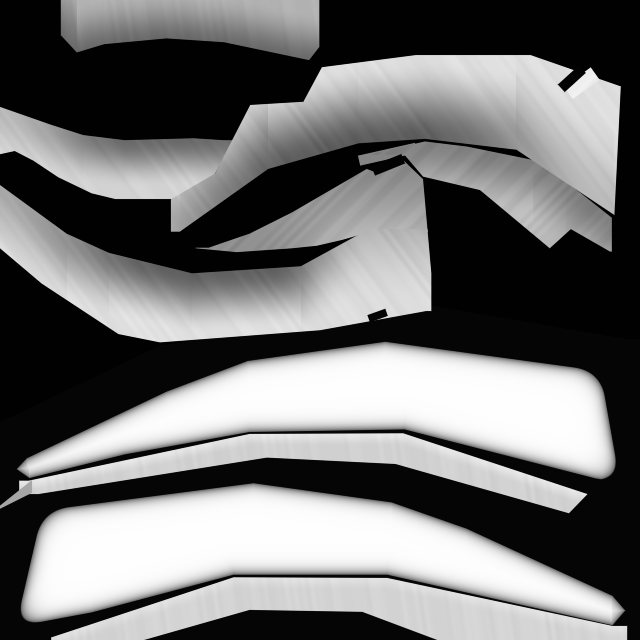
Write a three.js fragment shader that draws this texture map.

```glsl
// Grey texture atlas: curved shaded bands, two glowing white panels, thin strips.
// Each piece lies between two bent lines, is trimmed by straight cuts,
// then shaded by depth below an edge and brushed with fine streaks.
varying vec2 vUv;

float hash(float n) { return fract(sin(n * 12.9898) * 43758.5453); }

// Fine brush marks at right angles to dir
float streaks(vec2 p, vec2 dir) {
  float u = dot(p, dir) * 150.;
  return mix(hash(floor(u)), hash(floor(u) + 1.), smoothstep(0., 1., fract(u))) - .5;
}

// Height and slope gained along one leg of a bent line
vec2 leg(float x, vec2 a, vec2 b) {
  float slope = (b.y - a.y) / (b.x - a.x);
  return slope * vec2(clamp(x, a.x, b.x) - a.x, step(a.x, x) * (1. - step(b.x, x)));
}

vec2 bend(float x, vec4 a, vec4 b) {
  return vec2(a.y, 0.) + leg(x, a.xy, a.zw) + leg(x, a.zw, b.xy) + leg(x, b.xy, b.zw);
}

// Distance below a bent line; each vec4 holds two of its points
float below(vec2 p, vec4 a, vec4 b) {
  vec2 line = bend(p.x, a, b);
  return (line.x - p.y) / length(vec2(1., line.y));
}

float below(vec2 p, vec4 a, vec4 b, vec4 c) {
  vec2 line = bend(p.x, a, b) + leg(p.x, b.zw, c.xy) + leg(p.x, c.xy, c.zw);
  return (line.x - p.y) / length(vec2(1., line.y));
}

// Distance to the left of the line from ends.xy to ends.zw
float cut(vec2 p, vec4 ends) {
  vec2 along = normalize(ends.zw - ends.xy);
  return dot(p - ends.xy, vec2(-along.y, along.x));
}

float roundMin(float a, float b, float k) {
  float h = max(k - abs(a - b), 0.) / k;
  return min(a, b) - h * h * k * .25;
}

float bar(vec2 p, vec4 ends, float halfWidth) {
  vec2 span = ends.zw - ends.xy;
  float t = dot(p - ends.xy, normalize(span));
  return min(min(t, length(span) - t), halfWidth - abs(cut(p, ends)));
}

void paint(inout float tone, float inside, float shade) {
  tone = mix(tone, shade, smoothstep(-.001, .001, inside));
}

float glow(float inside) { return .995 - .6 * exp(-max(inside, 0.) * 130.); }

void main() {
  vec2 p = vUv;
  float x = p.x;
  float rising = streaks(p, vec2(.7, -.7)) * .06;
  float falling = streaks(p, vec2(.8, .6)) * .04;
  float upright = streaks(p, vec2(1., .15)) * .03;
  float tone = .003;

  // Faint ground
  paint(tone, below(p, vec4(0., .34, .25, .46), vec4(.67, .523, .98, .47)), .02);

  // Top left band
  float base = -below(p, vec4(.095, .945, .12, .918), vec4(.163, .931, .26, .94), vec4(.35, .934, .483, .906));
  float inside = min(min(base, cut(p, vec4(.483, .906, .5, .928))), min(x - .095, .499 - x));
  paint(tone, inside, mix(.4, .7, smoothstep(-.01, .075, base)) + upright);

  // Short left band
  float top = below(p, vec4(0., .833, .08, .805), vec4(.13, .789, .195, .781), vec4(.302, .784, .349, .781));
  base = -below(p, vec4(0., .759, .023, .764), vec4(.052, .749, .091, .723), vec4(.143, .698, .18, .689));
  inside = min(min(top, base), cut(p, vec4(.336, .729, .358, .768)));
  float dark = mix(.72, .42, smoothstep(0., .2, x));
  paint(tone, inside, mix(dark, .83, smoothstep(0., .075, top)) + falling);

  // Right hanging band with its thin tip
  top = below(p, vec4(.56, .755, .664, .779), vec4(.73, .771, .833, .75), vec4(.885, .716, .957, .659));
  base = -below(p, vec4(.632, .758, .661, .724), vec4(.75, .703, .859, .612), vec4(.892, .642, .953, .607));
  inside = min(min(top, base), min(x - .56, .956 - x));
  paint(tone, bar(p, vec4(.561, .749, .65, .769), .008), .52);
  paint(tone, inside, mix(.5, .74, smoothstep(0., .09, top)) + rising);

  // Upper arch with a slit
  top = below(p, vec4(.266, .688, .336, .729), vec4(.391, .836, .474, .841), vec4(.503, .895, .65, .914));
  base = -below(p, vec4(.281, .638, .419, .736), vec4(.56, .776, .664, .783), vec4(.807, .766, .96, .664));
  inside = min(cut(p, vec4(.97, .865, .829, .914)), cut(p, vec4(.96, .664, .97, .865)));
  inside = min(min(inside, x - .267), min(top, base));
  dark = mix(.36, .72, smoothstep(.08, .38, abs(x - .56)));
  paint(tone, inside, mix(dark, .87, smoothstep(0., .125, base)) + falling);
  paint(tone, bar(p, vec4(.888, .855, .93, .885), .012), .93 + rising);
  paint(tone, bar(p, vec4(.877, .862, .91, .892), .008), .01);

  // Inner wing
  float joined = mix(.52, .86, smoothstep(.77, .52, p.y));
  float rightEnd = min(.674 - x, cut(p, vec4(.676, .55, .661, .72)));
  top = below(p, vec4(.326, .613, .39, .635), vec4(.456, .668, .573, .736), vec4(.592, .729, .63, .75));
  base = -below(p, vec4(.306, .612, .37, .606), vec4(.456, .612, .495, .616), vec4(.534, .625, .58, .638));
  inside = min(min(top, base), cut(p, vec4(.661, .72, .63, .75)));
  inside = min(inside, min(x - .306, rightEnd));
  paint(tone, inside, mix(.55, joined, smoothstep(.4, .58, x)) + rising);
  paint(tone, bar(p, vec4(.583, .733, .63, .752), .008), .01);

  // Lower sweep, joined to the wing on the right
  top = below(p, vec4(0., .711, .104, .635), vec4(.17, .605, .3, .573), vec4(.47, .584, .576, .642));
  base = -below(p, vec4(0., .612, .065, .557), vec4(.185, .478, .25, .465), vec4(.5, .484, .666, .514));
  dark = mix(.66, .38, smoothstep(0., .25, x));
  dark = mix(dark, .88, smoothstep(0., .095, top));
  paint(tone, min(min(top, base), rightEnd), mix(dark, joined, smoothstep(.42, .58, x)) + falling);
  paint(tone, bar(p, vec4(.576, .502, .604, .512), .006), .01);

  // Thin strips
  top = below(p, vec4(.045, .249, .39, .322), vec4(.63, .323, .918, .228));
  base = -below(p, vec4(.06, .228, .417, .285), vec4(.618, .275, .889, .198));
  inside = min(min(top, base), min(x - .03, cut(p, vec4(.889, .198, .918, .228))));
  paint(tone, inside, mix(.9, .82, smoothstep(0., .02, top)) + upright);
  inside = min(cut(p, vec4(0., .205, .05, .23)), cut(p, vec4(.035, .238, 0., .21)));
  paint(tone, min(inside, .05 - x), .65);
  top = below(p, vec4(.08, .004, .365, .098), vec4(.605, .097, .957, .022));
  base = -below(p, vec4(.19, -.01, .39, .047), vec4(.566, .044, .71, -.01));
  inside = min(min(top, base), min(x - .08, .98 - x));
  paint(tone, inside, mix(.88, .83, smoothstep(0., .02, top)) + upright);

  // White panels
  top = below(p, vec4(.026, .267, .042, .284), vec4(.26, .388, .387, .436), vec4(.602, .466, .94, .42));
  base = -below(p, vec4(.026, .267, .046, .253), vec4(.195, .29, .39, .325), vec4(.632, .329, .94, .25));
  inside = roundMin(min(top, base), cut(p, vec4(.968, .25, .938, .42)), .04);
  inside = min(inside, x - .026);
  paint(tone, inside, glow(inside));
  top = below(p, vec4(.05, .2, .396, .245), vec4(.612, .215, .729, .174), vec4(.957, .069, .977, .046));
  base = -below(p, vec4(.03, .022, .143, .043), vec4(.365, .102, .605, .102), vec4(.957, .023, .977, .046));
  inside = roundMin(min(top, base), cut(p, vec4(.066, .2, .029, .04)), .04);
  inside = min(inside, .977 - x);
  paint(tone, inside, glow(inside));

  gl_FragColor = vec4(vec3(tone), 1.);
}
```
